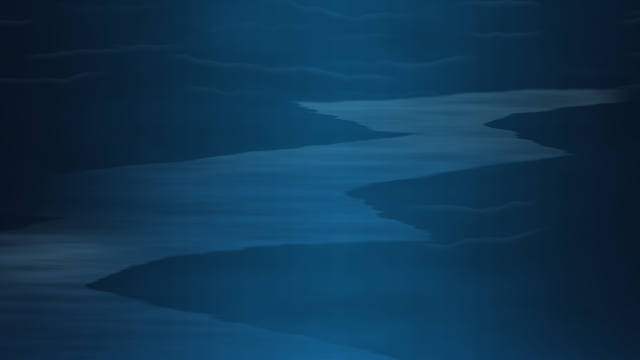
This background is drawn by a Shadertoy shader. Its source:

```glsl
// A dim blue river winding between dark headlands under a soft central glow.
// Headlands are tapered wedges with streak-warped edges; the water between them
// gets a sheen from stretched noise, and faint ridge lines cross the far hills.

const vec3 SHADE = vec3(0.032, 0.062, 0.112);
const vec3 GLOW = vec3(0.048, 0.278, 0.420);
const vec3 DEEP_SHEEN = vec3(0.030, 0.065, 0.092);
const vec3 PALE_SHEEN = vec3(0.100, 0.120, 0.115);
const vec3 RIDGE_TINT = vec3(0.045, 0.058, 0.062);

float hash(vec2 p) {
    p = fract(p * vec2(0.1031, 0.1137));
    p += dot(p, p.yx + 33.33);
    return fract((p.x + p.y) * p.x * 7.31 + p.y * 19.7);
}

float noise(vec2 p) {
    vec2 cell = floor(p), f = fract(p);
    f = f * f * (3.0 - 2.0 * f);
    float low = mix(hash(cell), hash(cell + vec2(1, 0)), f.x);
    float high = mix(hash(cell + vec2(0, 1)), hash(cell + vec2(1, 1)), f.x);
    return mix(low, high, f.y);
}

float fbm(vec2 p) {
    float sum = 0.0, gain = 0.5;
    for (int i = 0; i < 4; i++) {
        sum += gain * noise(p);
        p = p * 2.03 + 17.1;
        gain *= 0.5;
    }
    return sum;
}

// Land between a rise above and a drop below the height of its tip
float headland(float height, float rise, float drop, float soft) {
    return smoothstep(0.0, soft, min(rise - height, height + drop));
}

// Distance inland from a tip, along direction side
float inland(float x, float tip, float side) {
    return max(side * (x - tip), 0.0);
}

float landMask(vec2 p) {
    // Long flat ripples fray the shorelines
    float fray = fbm(p * vec2(0.7, 7.0) + 40.0) - 0.47;
    vec2 q = p + vec2(1.1 * fray, 0.07 * (fbm(p * 2.2) - 0.47));

    float shore = 6.42 + 0.33 * smoothstep(8.0, 14.0, p.x);
    float land = smoothstep(shore - 0.03, shore + 0.07, q.y);

    float d = inland(q.x, 10.94, -1.0);
    float rise = 0.875 * smoothstep(1.04, 4.58, d) + 0.06 * min(d, 1.0);
    land = max(land, headland(q.y - 5.67, rise, 0.11 * d, 0.06));

    d = inland(q.x, 12.08, 1.0);
    land = max(land, headland(q.y - 5.875, 0.317 * sqrt(d), 0.375 * d, 0.06));

    d = inland(q.x, 8.54, 1.0);
    land = max(land, headland(q.y - 4.1, 0.356 * pow(d, 0.65), 0.5 * d, 0.11));

    d = inland(q.x, 1.98, 1.0);
    rise = 1.25 * (1.0 - exp(-d / 2.29));
    land = max(land, headland(q.y - 1.81, rise, 0.23 * d, 0.10));

    d = inland(q.x, 1.98, -1.0);
    return max(land, headland(q.y - 3.54, 0.10 * d, 0.17 * d, 0.07));
}

// Thin broken line wandering around a base height
float ridge(vec2 p, float base, float seed) {
    float line = base + 0.9 * (fbm(vec2(p.x * 0.33, seed)) - 0.47);
    line += 0.10 * (noise(vec2(p.x * 2.5, seed + 5.0)) - 0.5);
    float patches = smoothstep(0.42, 0.75, noise(vec2(p.x * 0.55, seed + 9.0)));
    float offset = p.y - line;
    float width = offset > 0.0 ? 0.025 : 0.09;
    return patches * exp(-offset * offset / (width * width));
}

void mainImage(out vec4 fragColor, in vec2 fragCoord) {
    // Canvas spans 16 by 9 units
    vec2 p = fragCoord / iResolution.xy * vec2(16.0, 9.0);

    // Central light with a narrow brighter column
    float across = (p.x - 8.45) / 5.3;
    float light = exp(-across * across);
    light += 0.05 * smoothstep(7.6, 8.0, p.x) * (1.0 - smoothstep(8.2, 9.6, p.x));
    light *= 0.98 + 0.04 * noise(vec2(p.x * 5.0, 3.0));
    vec3 color = mix(SHADE, GLOW, light);

    // Water sheen, dimmer on the far left and fading at both ends
    float land = landMask(p);
    float streaks = fbm(p * vec2(0.45, 6.5));
    float sheen = 0.45 + 1.15 * streaks;
    sheen *= mix(1.0, smoothstep(0.0, 5.5, p.x), smoothstep(2.8, 3.5, p.y));
    sheen *= 1.0 - smoothstep(14.6, 16.0, p.x);
    sheen *= mix(0.55, 1.0, smoothstep(0.0, 1.6, p.y));
    vec3 water = mix(DEEP_SHEEN, PALE_SHEEN, smoothstep(4.2, 6.0, p.y)) * sheen;

    // Pale pool at the lower left
    vec2 pool = (p - vec2(1.3, 2.55)) / vec2(1.9, 0.75);
    water += PALE_SHEEN * 0.85 * exp(-dot(pool, pool)) * (0.5 + streaks);
    color += water * (1.0 - land);

    // Hill relief and ridge lines
    float hills = smoothstep(6.3, 6.9, p.y);
    color *= 1.0 + 0.22 * land * (fbm(p * vec2(0.5, 1.6) + 8.0) - 0.47);
    float lines = 0.0;
    for (int i = 0; i < 6; i++) {
        float k = float(i);
        lines += hills * ridge(p, 6.7 + 0.42 * k, 3.7 * k + 1.3);
    }
    float slope = smoothstep(9.8, 11.0, p.x) * land;
    for (int i = 0; i < 2; i++) {
        float k = float(i);
        lines += slope * ridge(p, 1.7 + 0.12 * p.x + 0.9 * k, 6.1 * k + 31.0);
    }
    color += RIDGE_TINT * 0.6 * lines;

    // Blue lift along the bottom
    color += vec3(0.006, 0.045, 0.075) * exp(-p.y / 0.8);
    fragColor = vec4(color, 1.0);
}
```
